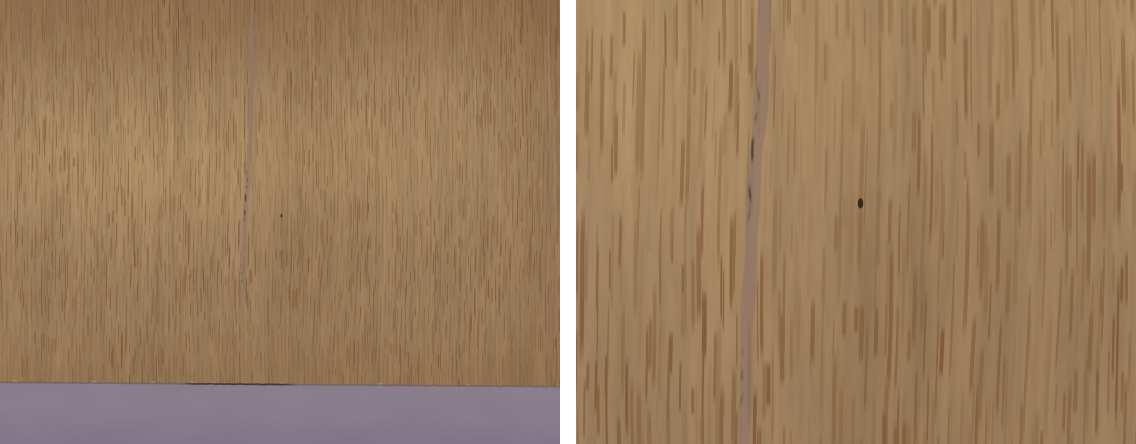
Left: the whole. Right: its middle third, enlarged.
Reproduce this texture procedurally as a WebGL 2 fragment shader.

```glsl
#version 300 es
precision highp float;
// Pale plywood panel with fine upright pores, standing on a lavender grey surface.

uniform vec2 u_resolution;
out vec4 fragColor;

const vec3 WOOD_MID = vec3(0.585, 0.475, 0.350);
const vec3 WOOD_LIGHT = vec3(0.685, 0.570, 0.405);
const vec3 WOOD_BROWN = vec3(0.535, 0.415, 0.290);
const vec3 PORE = vec3(0.450, 0.295, 0.165);
const vec3 SCAR = vec3(0.565, 0.460, 0.395);
const vec3 DARK = vec3(0.160, 0.120, 0.100);
const vec3 FLOOR_NEAR = vec3(0.505, 0.465, 0.535);
const vec3 FLOOR_FAR = vec3(0.535, 0.495, 0.545);

vec2 hash2(vec2 p) {
  vec3 q = fract(p.xyx * vec3(0.1031, 0.1030, 0.0973));
  q += dot(q, q.yzx + 33.33);
  return fract((q.xx + q.yz) * q.zy);
}

vec2 gradientAt(vec2 cell) {
  float angle = 6.2832 * hash2(cell).x;
  return vec2(cos(angle), sin(angle));
}

// Gradient noise, about -0.7 to 0.7
float noise(vec2 p) {
  vec2 i = floor(p), f = fract(p);
  vec2 u = f * f * f * (f * (f * 6.0 - 15.0) + 10.0);
  vec2 e = vec2(1.0, 0.0);
  float low = mix(dot(gradientAt(i), f), dot(gradientAt(i + e), f - e), u.x);
  float high = mix(dot(gradientAt(i + e.yx), f - e.yx), dot(gradientAt(i + 1.0), f - 1.0), u.x);
  return mix(low, high, u.y);
}

// Soft elliptical spot, 1 at the centre
float spot(vec2 p, vec2 centre, vec2 radius) {
  vec2 d = (p - centre) / radius;
  return exp(-dot(d, d));
}

// 1 between low and high, with blurred ends
float band(float v, float low, float high, float blur) {
  return smoothstep(low - blur, low + blur, v) * (1.0 - smoothstep(high - blur, high + blur, v));
}

// One layer of tapered upright dashes, one per jittered cell
float pores(vec2 p, float columns, float spacing, float seed, float px) {
  float column = floor(p.x * columns);
  float y = p.y / spacing + 9.0 * hash2(vec2(column, seed)).x;
  vec2 cell = vec2(column, floor(y) + seed * 17.0);
  vec2 shape = hash2(cell), look = hash2(cell + 71.3);
  float dx = abs(fract(p.x * columns) - 0.5 - 0.36 * (shape.x - 0.5)) / columns;
  float halfWidth = mix(0.0005, 0.0017, look.x);
  float halfLength = mix(0.15, 0.5, shape.y);
  float across = 1.0 - smoothstep(halfWidth - 0.6 * px, halfWidth + 0.6 * px, dx);
  float along = 1.0 - smoothstep(0.55 * halfLength, halfLength, abs(fract(y) - 0.5));
  return across * along * look.y;
}

vec3 woodColour(vec2 p, float px) {
  // Slow bend of the grain, with a lean right of the middle
  vec2 g = p;
  g.x += 0.012 * noise(p * vec2(2.5, 1.8)) + 0.002 * noise(p * vec2(20.0, 9.0));
  g.x -= 0.05 * (p.y - 0.4) * spot(p, vec2(0.72, 0.4), vec2(0.16, 0.35));

  // Broad light and shade
  float glow = 0.75 * spot(p, vec2(0.30, 0.64), vec2(0.38, 0.17))
             + 0.45 * spot(p, vec2(0.92, 0.68), vec2(0.30, 0.22));
  float shade = 0.75 * smoothstep(0.72, 1.05, p.y) + 0.45 * smoothstep(0.30, 0.12, p.y)
              + 0.35 * smoothstep(1.05, 1.27, p.x) + 0.3 * spot(p, vec2(0.70, 0.62), vec2(0.12, 0.35));
  vec3 c = mix(WOOD_MID, WOOD_BROWN, min(shade, 1.0));
  c = mix(c, WOOD_LIGHT, glow);

  // Soft fibre bands from wide to narrow
  float fibre = 0.045 * noise(g * vec2(16.0, 1.2)) + 0.065 * noise(g * vec2(62.0, 3.5))
              + 0.065 * noise(g * vec2(150.0, 8.0)) + 0.030 * noise(g * vec2(260.0, 45.0));
  c *= 1.02 + fibre;

  // Pores gather in patches
  float density = clamp(0.75 + 0.6 * noise(g * vec2(9.0, 4.0) + 5.0), 0.3, 1.0);
  float dashes = 0.0;
  for (int i = 0; i < 3; i++) {
    float k = float(i);
    dashes = max(dashes, pores(g + 0.37 * k, 88.0 + 19.0 * k, 0.15 - 0.035 * k, k + 1.0, px));
  }
  return mix(c, PORE, 0.72 * density * dashes);
}

// Grey pink seam with broken dark cracks, and one small pit
vec3 addFlaws(vec3 c, vec2 p, float px) {
  float seam = 0.546 + 0.020 * smoothstep(0.3, 0.8, p.y) + 0.006 * noise(vec2(3.0, p.y * 9.0));
  float width = 0.005 + 0.004 * noise(vec2(7.0, p.y * 14.0));
  float body = 1.0 - smoothstep(width - px, width + px, abs(p.x - seam));
  c = mix(c, SCAR, 0.75 * body * band(p.y, 0.31, 0.98, 0.03));
  float crackX = abs(p.x - seam + 0.003 + 0.006 * noise(vec2(1.0, p.y * 40.0)));
  float reach = band(p.y, 0.50, 0.61, 0.02) + band(p.y, 0.35, 0.40, 0.01);
  float broken = smoothstep(-0.15, 0.3, noise(vec2(11.0, p.y * 55.0)));
  c = mix(c, DARK, 0.6 * reach * broken * (1.0 - smoothstep(0.0, 0.001 + px, crackX)));
  float pit = length((p - vec2(0.634, 0.514)) * vec2(1.0, 0.55));
  return mix(c, DARK, 0.9 * (1.0 - smoothstep(0.002 - 0.5 * px, 0.002 + 0.6 * px, pit)));
}

void main() {
  float px = 1.0 / u_resolution.y;
  vec2 p = gl_FragCoord.xy * px;
  vec3 wood = addFlaws(woodColour(p, px), p, px);

  // Ragged lower edge with pale splinters and a dark gap
  float edge = 0.140 - 0.008 * p.x + 0.0015 * noise(vec2(p.x * 60.0, 2.0));
  float rim = p.y - edge;
  float splinter = smoothstep(0.15, 0.4, noise(vec2(p.x * 45.0, 8.0)));
  wood = mix(wood, WOOD_LIGHT, 0.7 * splinter * (1.0 - smoothstep(0.002, 0.006, rim)));

  vec3 ground = mix(FLOOR_NEAR, FLOOR_FAR, smoothstep(0.0, 0.09, p.y));
  ground *= 1.0 + 0.025 * noise(p * vec2(7.0, 18.0)) + 0.015 * noise(p * 110.0);
  vec3 c = mix(ground, wood, smoothstep(-0.6 * px, 0.6 * px, rim));
  float gap = 0.25 + 0.5 * band(p.x, 0.42, 0.655, 0.02);
  c = mix(c, DARK, gap * (1.0 - smoothstep(0.0, 0.0015 + px, abs(rim + 0.001))));
  fragColor = vec4(c, 1.0);
}
```
